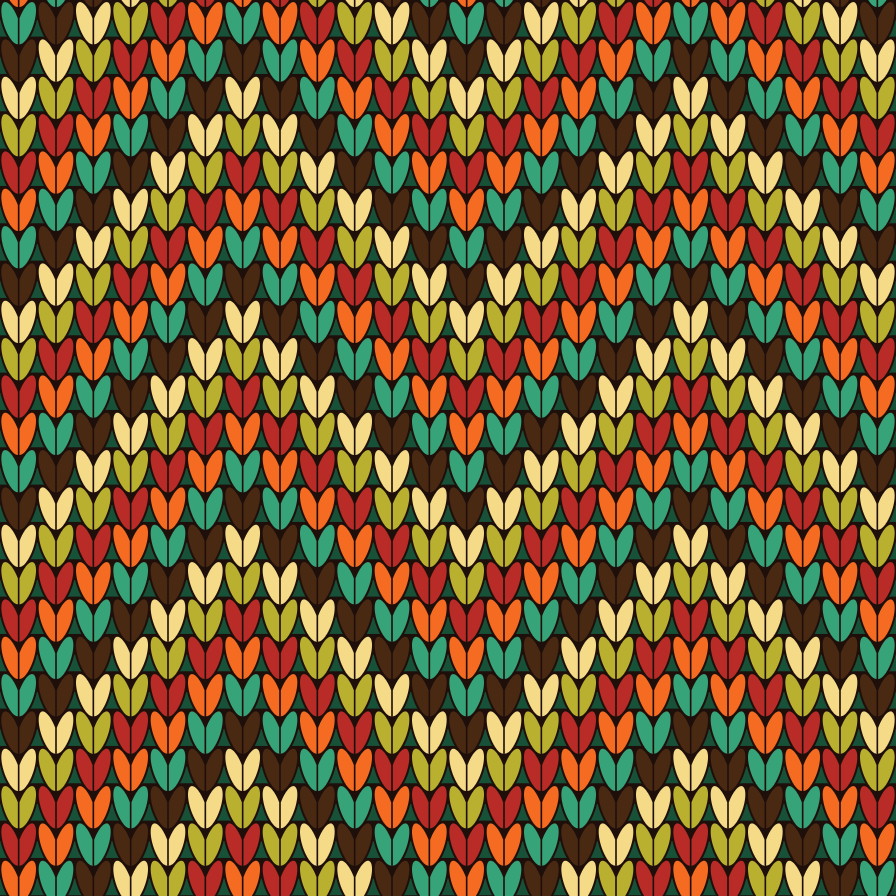
Write a Shadertoy shader that draws this pattern.

```glsl
const vec3 YARN[6] = vec3[6](
    vec3(0.96, 0.86, 0.53),  // cream
    vec3(0.73, 0.69, 0.19),  // olive
    vec3(0.72, 0.17, 0.15),  // red
    vec3(0.96, 0.42, 0.13),  // orange
    vec3(0.21, 0.64, 0.47),  // teal
    vec3(0.29, 0.16, 0.07)); // brown

// Approximate signed distance to an ellipse at the origin
float ellipse(vec2 p, vec2 radii) {
    float k = length(p / radii);
    return k * (k - 1.0) / max(length(p / (radii * radii)), 1e-4);
}

// Two mirrored leaning leaves, split by a narrow centre line; y runs down
float stitch(vec2 p) {
    float side = abs(p.x);
    vec2 q = vec2(side - 0.195, 0.62 - p.y);
    float c = cos(0.32), s = sin(0.32);
    q = vec2(c * q.x - s * q.y, s * q.x + c * q.y);
    return max(ellipse(q, vec2(0.205, 0.59)), 0.022 - side);
}

// Yarn colours step down the rows along a zigzag twelve stitches wide
vec3 yarnColor(vec2 cell) {
    float rise = 6.0 - abs(mod(cell.x, 12.0) - 6.0);
    return YARN[int(mod(cell.y - 2.0 + rise, 6.0) + 0.5) % 6];
}

float coverage(float d, float pixel) {
    return clamp(0.5 - d / pixel, 0.0, 1.0);
}

void mainImage(out vec4 fragColor, in vec2 fragCoord) {
    vec2 uv = fragCoord / iResolution.xy;
    vec2 grid = vec2(uv.x, 1.0 - uv.y) * 24.0;
    vec2 cell = floor(grid);
    vec2 p = grid - cell - vec2(0.5, 0.0);
    float pixel = 24.0 / iResolution.y;

    // Each stitch hangs its tip into the row below
    float current = stitch(p);
    float above = stitch(p + vec2(0.0, 1.0));

    // Green backing shows in the gaps under the leaves
    float gap = max(0.055 - min(current, above), abs(p.y - 0.76) - 0.22);
    vec3 color = mix(vec3(0.12, 0.06, 0.045), vec3(0.09, 0.32, 0.22), coverage(gap, pixel));

    color = mix(color, yarnColor(cell - vec2(0.0, 1.0)), coverage(above, pixel));
    color = mix(color, yarnColor(cell), coverage(current, pixel));
    fragColor = vec4(color, 1.0);
}
```
